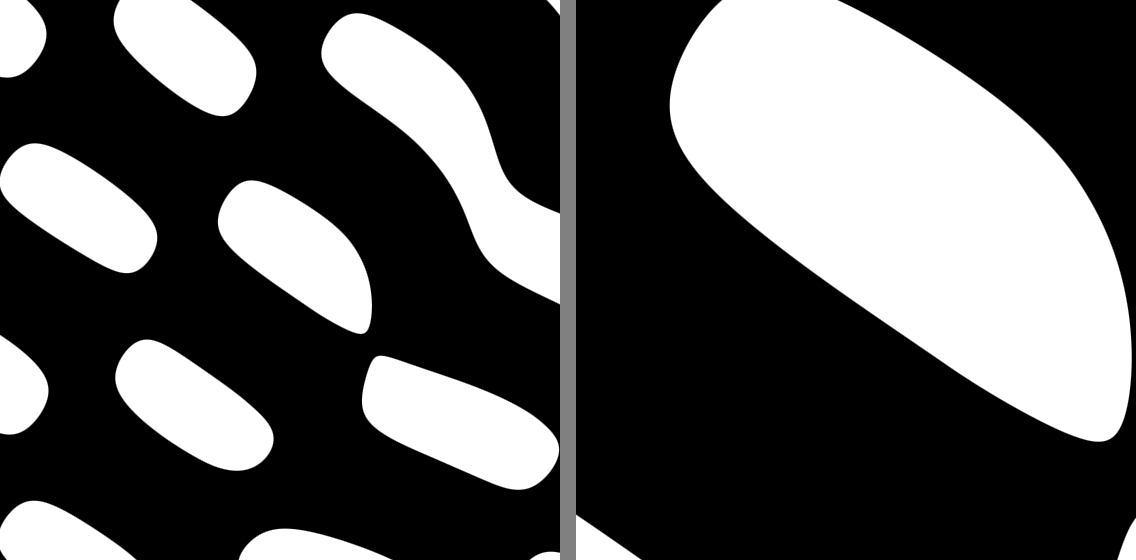
Left, the full canvas; right, a detail of the centre.
Give the GLSL for this pattern, as a Shadertoy shader.

```glsl
// Slanted white pebbles on black, staggered like bricks and partly fused.
// Two crossed cosine waves, gently warped, are cut at a fixed level;
// a tilt of the waves along one seam joins pebbles into winding bands.

const float TAU = 6.2831853;
const vec3 GROUND = vec3(0.0);
const vec3 PEBBLE = vec3(1.0);
const vec2 GRAIN = vec2(0.82, -0.57);      // long axis of the pebbles
const vec2 PERIOD = vec2(0.73, 0.348);     // repeat along and across the grain
const vec2 CENTRE = vec2(0.11, 0.769);     // one pebble centre, in grain axes
const float LEVEL = 0.25;                  // cut height, sets the white share
const vec2 BEND = vec2(0.09, 0.09);        // shift of the rows past the seam
const float SEAM_AT = 0.30;                // seam position along the grain
const float SEAM_WIDTH = 0.12;
const float SEAM_GAIN = 0.43;              // strength of the fusing
const float WOBBLE = 0.03;                 // irregularity of the outlines
const float WOBBLE_SCALE = 3.0;

float hash(vec2 cell) {
    vec3 h = fract(cell.xyx * vec3(0.1031, 0.1030, 0.0973));
    h += dot(h, h.yzx + 33.33);
    return fract((h.x + h.y) * h.z);
}

// Value noise with smooth second derivatives, in 0..1
float noise(vec2 p) {
    vec2 cell = floor(p);
    vec2 f = fract(p);
    f = f * f * f * (f * (f * 6.0 - 15.0) + 10.0);
    float low = mix(hash(cell), hash(cell + vec2(1, 0)), f.x);
    float high = mix(hash(cell + vec2(0, 1)), hash(cell + vec2(1, 1)), f.x);
    return mix(low, high, f.y);
}

// Positive inside the pebbles
float pebbleField(vec2 p) {
    // Grain axes: x along, y across
    vec2 axis = normalize(GRAIN);
    vec2 g = vec2(dot(p, axis), dot(p, vec2(-axis.y, axis.x)));

    // Irregular outlines and bent rows
    vec2 q = p * WOBBLE_SCALE;
    vec2 wobble = vec2(noise(q + 7.3), noise(q + 31.7)) - 0.5;
    vec2 warped = g + WOBBLE * wobble - BEND * smoothstep(0.2, 0.65, g.x);

    // Crossed waves give the staggered layout
    vec2 phase = TAU * (warped - CENTRE) / PERIOD;
    float waves = cos(phase.x) * cos(phase.y);

    // Seam term opens bridges on one diagonal only
    float offset = (g.x - SEAM_AT) / SEAM_WIDTH;
    float seam = exp(-offset * offset) * smoothstep(0.35, 1.0, g.y);
    return waves - SEAM_GAIN * seam * sin(phase.y) - LEVEL;
}

void mainImage(out vec4 fragColor, in vec2 fragCoord) {
    vec2 p = fragCoord / iResolution.y;
    float field = pebbleField(p);

    // Crisp edge, one pixel wide
    float edge = max(fwidth(field), 1e-5);
    float cover = clamp(0.5 + field / edge, 0.0, 1.0);
    fragColor = vec4(mix(GROUND, PEBBLE, cover), 1.0);
}
```
